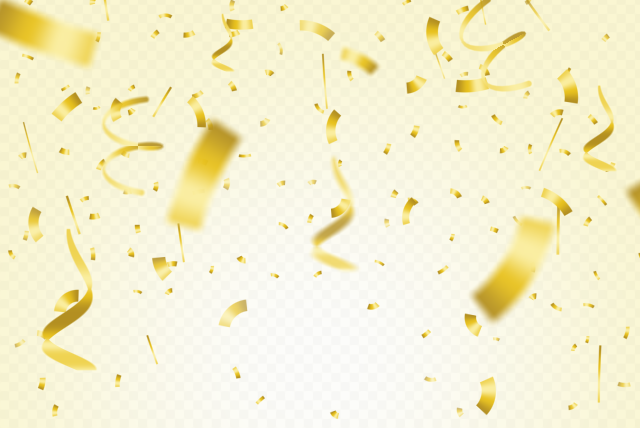
Give the GLSL for this background, as a Shadertoy shader.

```glsl
#define CREAM vec3(0.98, 0.965, 0.825)
#define WHITE vec3(0.99, 0.99, 0.98)
#define DEEP vec3(0.70, 0.56, 0.13)
#define GOLD vec3(0.91, 0.76, 0.12)
#define PALE vec3(0.98, 0.93, 0.62)
#define CHECKER_CELL 0.0215
#define CHECKER_SHADE 0.98
#define BIG_BLUR 0.016
#define RIBBON_BLUR 0.009
#define COIL_STEPS 44
#define PIXEL (1.0 / iResolution.y)

vec4 hash4(vec2 p) {
    vec4 n = vec4(dot(p, vec2(127.1, 311.7)), dot(p, vec2(269.5, 183.3)),
                  dot(p, vec2(419.2, 371.9)), dot(p, vec2(78.2, 237.4)));
    return fract(sin(n) * 43758.5453);
}

vec2 rotate(vec2 p, float angle) {
    float c = cos(angle), s = sin(angle);
    return vec2(c * p.x + s * p.y, c * p.y - s * p.x);
}

// Foil sheen: dark fold, saturated gold, bright highlight
vec3 foil(float t) {
    vec3 col = mix(DEEP, GOLD, smoothstep(0.0, 0.4, t));
    col = mix(col, PALE, smoothstep(0.35, 0.68, t));
    return mix(col, GOLD, 0.6 * smoothstep(0.72, 1.0, t));
}

float cover(float d, float blur) {
    return 1.0 - smoothstep(-blur, blur, d);
}

// Band bent along a circle; turn is half of the angle it spans
vec3 strip(vec3 col, vec2 p, vec2 halfSize, float turn, float blur, float alpha) {
    float radius = halfSize.x / turn;
    vec2 q = p + vec2(0.0, radius);
    vec2 along = vec2(atan(q.x, q.y) * radius, length(q) - radius);
    vec2 edge = abs(along) - halfSize;
    float a = cover(edge.x, blur) * cover(edge.y, blur);
    return mix(col, foil(0.5 - 0.5 * along.x / halfSize.x), a * alpha);
}

// Jittered grid of strips, sparser toward the lower centre
vec3 scatter(vec3 col, vec2 p, float cell, vec2 halfSize, float bend, float spread, float amount, float seed) {
    vec2 home = floor(p / cell);
    for (int j = -1; j <= 1; j++)
    for (int i = -1; i <= 1; i++) {
        vec2 id = home + vec2(i, j);
        vec4 r = hash4(id + seed);
        vec4 s = hash4(id + seed + 57.3);
        vec2 pos = (id + 0.15 + 0.7 * r.xy) * cell;
        float density = smoothstep(0.0, 0.6, pos.y + 0.45 * abs(pos.x - 0.75));
        if (r.z > amount * mix(0.2, 1.0, density)) continue;
        vec2 size = halfSize * mix(vec2(0.55, 0.5), vec2(1.15), vec2(s.x, s.y));
        float angle = 1.57 + spread * (r.w - 0.5);
        col = strip(col, rotate(p - pos, angle), size, bend * (0.15 + 0.85 * s.z),
                    0.8 * PIXEL, mix(0.6, 1.0, smoothstep(0.0, 0.4, s.w)));
    }
    return col;
}

// Tapered streamer hanging in an S curve
vec3 ribbon(vec3 col, vec2 p, float height, float blur, float alpha) {
    vec2 q = p / height;
    float t = clamp(0.5 - q.y, 0.001, 1.0);
    float phase = 7.3 * pow(t, 1.8);
    float slope = 0.15 * cos(phase) * 13.1 * pow(t, 0.8);
    float halfWidth = 0.012 + 0.11 * t * abs(cos(phase));
    float d = (abs(q.x - 0.15 * sin(phase)) - halfWidth) / sqrt(1.0 + slope * slope);
    float a = cover(d * height, blur) * cover((abs(q.y) - 0.5) * height, blur);
    return mix(col, foil(0.5 + 0.5 * cos(phase)), a * alpha);
}

// Coiled streamer: nearest segment of a flattened helix
vec2 coilPoint(float theta) {
    return vec2(0.068 * cos(theta), 0.095 - 0.017 * theta + 0.024 * sin(theta));
}

vec3 coil(vec3 col, vec2 p, float blur, float alpha) {
    if (length(p) > 0.2) return col;
    float best = 1.0, bestTheta = 0.0;
    float stepSize = 10.2 / float(COIL_STEPS);
    for (int i = 0; i < COIL_STEPS; i++) {
        float theta = 1.1 + stepSize * float(i);
        vec2 a = coilPoint(theta), ab = coilPoint(theta + stepSize) - a;
        float h = clamp(dot(p - a, ab) / dot(ab, ab), 0.0, 1.0);
        float d = length(p - a - h * ab);
        if (d < best) { best = d; bestTheta = theta + h * stepSize; }
    }
    float halfWidth = 0.003 + 0.004 * abs(sin(bestTheta));
    return mix(col, foil(0.45 - 0.45 * cos(bestTheta - 0.5)), alpha * cover(best - halfWidth, blur));
}

void mainImage(out vec4 fragColor, in vec2 fragCoord) {
    vec2 p = fragCoord / iResolution.y;

    // Soft glow over a faint checkerboard
    vec3 col = mix(WHITE, CREAM, smoothstep(0.05, 0.9, length(p - vec2(0.75, 0.15))));
    vec2 wave = sin(3.14159 * p / CHECKER_CELL);
    col *= mix(CHECKER_SHADE, 1.0, smoothstep(-0.15, 0.15, wave.x * wave.y));

    // Sharp confetti: flecks, curved pieces, thin sticks
    col = scatter(col, p, 0.085, vec2(0.013, 0.006), 0.6, 6.28, 0.6, 3.0);
    col = scatter(col, p, 0.30, vec2(0.06, 0.003), 0.03, 1.3, 0.65, 41.0);
    col = scatter(col, p, 0.21, vec2(0.037, 0.016), 0.75, 6.28, 0.72, 17.0);

    // Streamers, one of each kind out of focus
    for (int i = 0; i < 4; i++) {
        float k = float(i);
        vec2 pos = vec2(mod(0.16 + 0.62 * k, 1.5), 0.3 + 0.2 * k);
        bool soft = i == 1;
        col = ribbon(col, p - pos, 0.33 - 0.065 * k, soft ? RIBBON_BLUR : PIXEL, soft ? 0.8 : 1.0);
    }
    for (int i = 0; i < 2; i++) {
        float k = float(i);
        vec2 q = rotate(p - vec2(0.31 + 0.85 * k, 0.67 + 0.23 * k), 0.5 * k);
        col = coil(col, q, mix(0.5 * RIBBON_BLUR, PIXEL, k), 0.9);
    }

    // Large strips close to the viewer
    for (int i = 0; i < 5; i++) {
        float k = float(i);
        vec2 pos = vec2(0.1 + 0.37 * k, 0.75 + 0.05 * k - 0.04 * k * k + 0.17 * cos(3.14159 * k));
        float size = i % 3 == 2 ? 0.35 : 1.0;
        vec2 q = rotate(p - pos, 2.79 - 1.64 * k);
        col = strip(col, q, size * vec2(0.125, 0.04), 0.08 + 0.09 * k, BIG_BLUR * sqrt(size), 0.95);
    }
    fragColor = vec4(col, 1.0);
}
```
